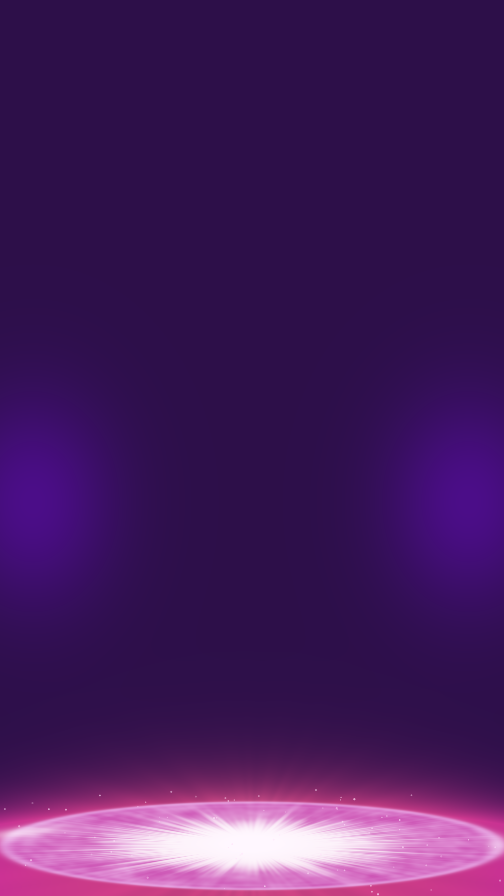
A Shadertoy shader for this background:

```glsl
// A glowing pink portal disc on a dark violet backdrop with two soft side lights.
#define BACKDROP vec3(0.175, 0.060, 0.287)
#define SIDE_LIGHT vec3(0.295, 0.050, 0.535)
#define HALO vec3(0.82, 0.20, 0.59)
#define DISC_PINK vec3(0.80, 0.33, 0.72)
#define DISC_PALE vec3(0.93, 0.72, 0.93)
#define DISC_CENTER vec2(0.5, 0.056)
#define DISC_RADIUS vec2(0.498, 0.0490)
#define SPARK_COUNT 80
#define SPARK_SIZE 0.0011

vec2 hash2(vec2 p) {
    p = vec2(dot(p, vec2(127.1, 311.7)), dot(p, vec2(269.5, 183.3)));
    return fract(sin(p) * 43758.5);
}

// Gradient noise, roughly -0.7 to 0.7
float noise(vec2 p) {
    vec2 i = floor(p), f = fract(p);
    vec2 u = f * f * f * (f * (f * 6.0 - 15.0) + 10.0);
    vec2 e = vec2(0.0, 1.0);
    float a = dot(hash2(i) * 2.0 - 1.0, f);
    float b = dot(hash2(i + e.yx) * 2.0 - 1.0, f - e.yx);
    float c = dot(hash2(i + e.xy) * 2.0 - 1.0, f - e.xy);
    float d = dot(hash2(i + e.yy) * 2.0 - 1.0, f - e.yy);
    return mix(mix(a, b, u.x), mix(c, d, u.x), u.y);
}

float gauss(vec2 p) {
    return exp(-dot(p, p));
}

vec3 backdrop(vec2 uv) {
    float left = gauss((uv - vec2(0.065, 0.44)) / vec2(0.16, 0.115));
    float right = gauss((uv - vec2(0.93, 0.44)) / vec2(0.16, 0.115));
    return mix(BACKDROP, SIDE_LIGHT, min(left + right, 1.0));
}

// Light rising from the disc, higher and redder in the middle
vec3 addHalo(vec3 col, vec2 uv, vec2 q) {
    float middle = max(1.0 - q.x * q.x, 0.0);
    float rise = max(uv.y - mix(0.080, 0.103, middle), 0.0);
    float amount = exp(-rise / mix(0.024, 0.031, middle));
    vec2 toward = normalize(q * vec2(1.0, 0.2) + 1e-4);
    amount *= 1.0 + 0.12 * noise(toward * 9.0);
    vec3 tint = HALO + vec3(0.0, 0.06, -0.08) * middle;
    return mix(col, tint, clamp(amount * 0.95, 0.0, 1.0));
}

vec3 discSurface(vec2 q, float r) {
    vec2 dir = q / max(r, 1e-3);
    float rays = noise(dir * 11.0 + r * 0.6);
    float fineRays = noise(dir * 26.0 + 7.0);
    float clouds = noise(q * vec2(7.0, 4.0) + 3.0) + 0.5 * noise(q * vec2(19.0, 9.0));
    float pale = 0.18 + 0.55 * clouds + 0.35 * rays + 0.25 * fineRays;
    pale += 0.55 * exp(-r * r * 2.5);
    vec3 col = mix(DISC_PINK, DISC_PALE, clamp(pale, 0.0, 1.0));

    // White core with ragged spikes
    float reach = 0.62 + 0.24 * rays + 0.26 * fineRays;
    float core = 1.0 - smoothstep(reach * 0.45, reach * 1.15, r);
    return mix(col, vec3(1.0), core * 0.96);
}

float sparks(vec2 uv, vec2 aspect) {
    float sum = 0.0;
    float soft = 0.5 / iResolution.y;
    for (int i = 0; i < SPARK_COUNT; i++) {
        vec2 h = hash2(vec2(float(i), 3.7));
        vec2 k = hash2(vec2(float(i), 9.1));
        float height = 0.122 * pow(h.y, 0.85) * (1.0 - 0.15 * abs(h.x - 0.5));
        float d = length((uv - vec2(h.x, height)) * aspect);
        float size = SPARK_SIZE * (0.5 + 0.6 * k.x);
        sum += (0.3 + 0.6 * k.y) * (1.0 - smoothstep(size - soft, size + soft, d));
    }
    return min(sum, 1.0);
}

void mainImage(out vec4 fragColor, in vec2 fragCoord) {
    vec2 uv = fragCoord / iResolution.xy;
    vec2 aspect = vec2(iResolution.x / iResolution.y, 1.0);
    vec2 q = (uv - DISC_CENTER) / DISC_RADIUS;
    float r = length(q);
    float edge = 1.0 / (DISC_RADIUS.y * iResolution.y);

    vec3 col = addHalo(backdrop(uv), uv, q);

    // Disc with a pale rim and a thin inner ring
    float inside = 1.0 - smoothstep(1.0 - edge, 1.0 + edge, r);
    col = mix(col, discSurface(q, r), inside * 0.93);
    float rim = exp(-pow((r - 0.985) / 0.035, 2.0));
    float ring = exp(-pow((r - 0.90) / 0.03, 2.0));
    col = mix(col, DISC_PALE, 0.55 * rim + 0.15 * ring);

    // Central bloom and highlights on the two side rims
    float bloom = gauss((uv - vec2(0.5, 0.058)) / vec2(0.25, 0.021));
    float flare = gauss((uv - vec2(0.5, 0.060)) / vec2(0.09, 0.034));
    vec2 s = uv - vec2(0.05, 0.071);
    float smear = gauss(vec2(s.x / 0.075, (s.y - 0.06 * s.x) / 0.006));
    float glint = gauss((uv - vec2(0.985, 0.057)) / vec2(0.025, 0.010));
    float light = 0.75 * bloom + 0.35 * flare + 0.65 * smear + 0.4 * glint;
    col = mix(col, vec3(1.0, 0.97, 1.0), min(light, 1.0));

    if (uv.y < 0.13) col = mix(col, vec3(1.0, 0.88, 0.98), 0.8 * sparks(uv, aspect));
    fragColor = vec4(col, 1.0);
}
```
